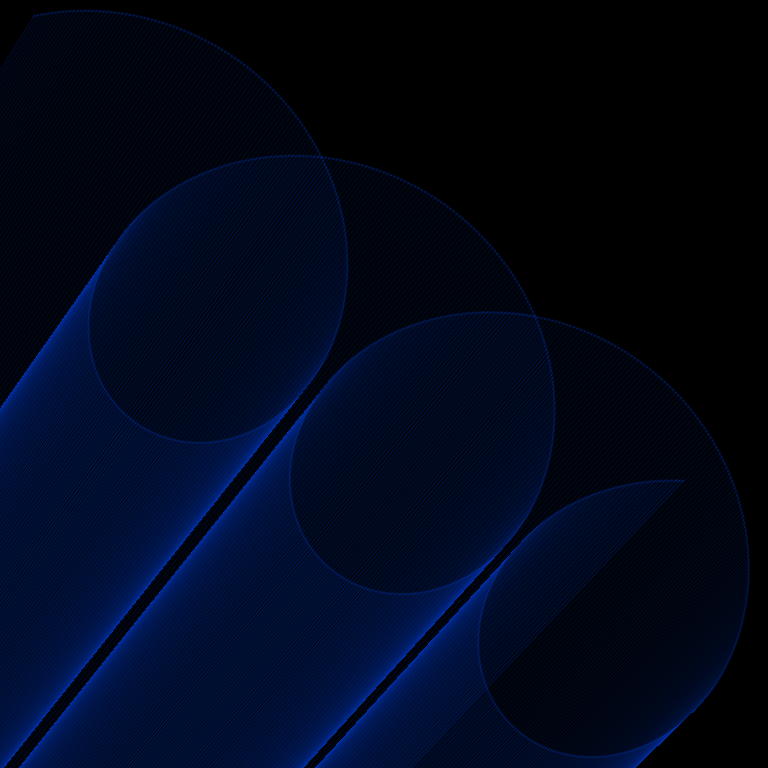
A Shadertoy shader for this background:

```glsl
// Blue light rays fanning from a far point to a looping dotted curve on black.

const float TAU = 6.2831853;
const vec2  RAY_SOURCE = vec2(-2.773, -3.492);   // where all rays start
const vec2  PATH_START = vec2(0.1449, 0.7512);   // drifting centre of the loops
const vec2  PATH_DRIFT = vec2(0.2829, -0.1816);
const vec2  PATH_BEND  = vec2(-0.00846, -0.00755);
const float LOOP_RADIUS = 0.2331;
const float T_BEGIN = -0.06;                     // curve range, in turns
const float T_END = 2.985;
const float RAYS_PER_TURN = 360.0;
const float RAY_LIGHT = 0.00027;
const float MIN_SPACING = 0.00035;
const float STRIPE_DEPTH = 0.85;
const float DOT_RADIUS = 0.0017;
const float DOT_LIGHT = 0.24;
const vec3  RAY_COLOR = vec3(0.0, 0.25, 0.88);

vec2 curvePoint(float t) {
    float a = TAU * t;
    return PATH_START + t * (PATH_DRIFT + t * PATH_BEND)
         + LOOP_RADIUS * vec2(sin(a), cos(a));
}

vec2 curveVelocity(float t) {
    float a = TAU * t;
    return PATH_DRIFT + 2.0 * t * PATH_BEND
         + TAU * LOOP_RADIUS * vec2(cos(a), -sin(a));
}

// Turn at which the curve reverses its sweep across the rays.
float sweepTurn(float j) {
    return clamp(0.396 + 0.503 * j - 0.085 * mod(j, 2.0), T_BEGIN, T_END);
}

void mainImage(out vec4 fragColor, in vec2 fragCoord) {
    vec2 p = fragCoord / iResolution.xy;
    float px = 1.0 / iResolution.y;

    vec2 toPixel = p - RAY_SOURCE;
    float reach = length(toPixel);
    vec2 ray = toPixel / reach;
    vec2 across = vec2(ray.y, -ray.x);
    float light = 0.0;

    // Each sweep crosses the line through this pixel at most once.
    for (int j = 0; j < 7; j++) {
        float lo = sweepTurn(float(j) - 1.0);
        float hi = sweepTurn(float(j));
        float sideLo = dot(curvePoint(lo) - RAY_SOURCE, across);
        float sideHi = dot(curvePoint(hi) - RAY_SOURCE, across);
        if (sideLo * sideHi > 0.0) continue;

        // Bisection for the crossing
        for (int k = 0; k < 15; k++) {
            float mid = 0.5 * (lo + hi);
            float side = dot(curvePoint(mid) - RAY_SOURCE, across);
            if (side * sideLo > 0.0) lo = mid; else hi = mid;
        }
        float t = 0.5 * (lo + hi);
        vec2 velocity = curveVelocity(t);
        float sweepSpeed = abs(dot(velocity, across));
        float spacing = sweepSpeed / RAYS_PER_TURN;
        float beyond = dot(curvePoint(t) - RAY_SOURCE, ray) - reach;
        float wave = cos(TAU * t * RAYS_PER_TURN);

        // Ray density, with fine stripes where they can be resolved
        float detail = smoothstep(1.3, 2.6, spacing / px);
        float density = RAY_LIGHT / length(vec2(spacing, MIN_SPACING));
        light += density * (1.0 + STRIPE_DEPTH * detail * wave)
               * smoothstep(-px, px, beyond);

        // Dots at the ray tips
        float slant = max(sweepSpeed / length(velocity), 0.15);
        float curveDistance = abs(beyond) * slant;
        float dotEdge = 1.0 - smoothstep(0.0, DOT_RADIUS + 0.5 * px, curveDistance);
        light += DOT_LIGHT * dotEdge * (1.0 + 0.6 * detail * wave);
    }

    fragColor = vec4(RAY_COLOR * (1.0 - exp(-1.15 * light)), 1.0);
}
```
